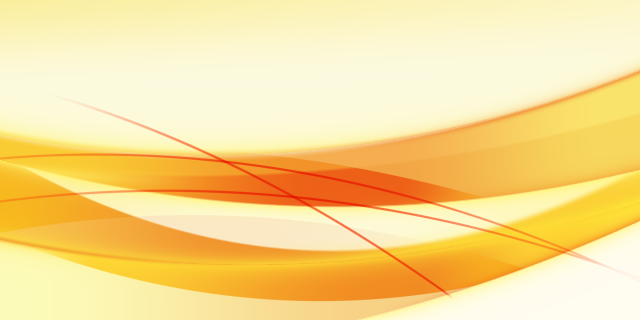
A WebGL 2 fragment shader for this background:

```glsl
#version 300 es
// Warm backdrop of sweeping translucent ribbons with thin red arcs.
precision highp float;
uniform vec2 u_resolution;
out vec4 fragColor;

const vec3 CREAM = vec3(0.99, 0.98, 0.87);
const vec3 LEMON = vec3(1.0, 0.96, 0.45);
const vec3 GOLD = vec3(0.98, 0.80, 0.20);
const vec3 ORANGE = vec3(0.95, 0.60, 0.17);
const vec3 EMBER = vec3(0.93, 0.37, 0.09);

// Signed height above a parabola with its turning point at (center, base).
float above(vec2 p, float center, float base, float bend) {
    float x = p.x - center;
    return p.y - base - bend * x * x;
}

// Soft coverage of the side where d is positive.
float cover(float d, float blur) {
    float w = max(blur, 0.75 / u_resolution.y);
    return smoothstep(-w, w, d);
}

float glow(float d, float width) {
    return exp(-d * d / (width * width));
}

// One-sided glow that fades away where d is positive.
float fade(float d, float width) {
    return d > 0.0 ? exp(-d / width) : 0.0;
}

// Thin arc that tints whatever lies beneath it.
vec3 tintArc(vec3 color, float d, float width, float strength) {
    float line = 1.0 - cover(abs(d) - width, 0.002);
    return color * mix(vec3(1.0), vec3(0.98, 0.40, 0.25), line * strength);
}

void main() {
    vec2 p = gl_FragCoord.xy / u_resolution;
    float u = p.x;
    float right = smoothstep(0.4, 0.85, u);

    // Ribbon boundaries
    float bandTop = above(p, 0.33, 0.515, 0.59);
    float bandFold = above(p, 0.30, 0.45, 0.40);
    float ribbonTop = above(p, 0.53, 0.354, 0.52);
    float ribbonLow = above(p, 0.39, 0.173, 0.53);
    float swoop = above(p, 0.52, 0.216, 1.12);
    float upperDome = above(p, 0.20, 0.54, -0.51);
    float lowerDome = above(p, 0.30, 0.328, -0.62);
    float crescent = above(p, 0.50, 0.059, 0.82);
    float x = u - 0.56;
    float corner = p.y - 0.5 * x - 0.46 * x * x;

    // Pale sky
    vec3 topTint = mix(vec3(0.98, 0.93, 0.60), vec3(0.99, 0.96, 0.77), u);
    vec3 color = mix(CREAM, topTint, smoothstep(0.72 + 0.08 * u, 1.05, p.y));
    color = mix(color, LEMON, 0.75 * fade(bandTop, 0.035) * (1.0 - 0.75 * right));
    color = mix(color, ORANGE, 0.45 * fade(bandTop, 0.012) * right);

    // Upper band, amber in the middle and yellow at both ends
    vec3 band = mix(GOLD, vec3(0.96, 0.68, 0.31), smoothstep(0.1, 0.5, u));
    band = mix(band, vec3(0.98, 0.89, 0.42), smoothstep(0.6, 0.95, u));
    float heat = smoothstep(0.08, 0.50, u) * (1.0 - smoothstep(0.62, 0.82, u));
    float folded = 1.0 - cover(bandFold, 0.006);
    vec3 inner = mix(GOLD, mix(ORANGE, EMBER, folded * 0.85 + 0.12), heat);
    inner = mix(inner, LEMON, 0.55 * glow(bandFold + 0.012, 0.02) * (1.0 - smoothstep(0.0, 0.35, u)));
    band = mix(band * mix(vec3(1.0), vec3(0.99, 0.95, 0.87), folded), inner, 1.0 - cover(upperDome, 0.001));
    band = mix(band, EMBER, 0.55 * glow(bandTop, 0.012) * right);
    band = mix(band, ORANGE, 0.65 * fade(ribbonTop, 0.018) * right);
    color = mix(color, band, 1.0 - cover(bandTop, mix(0.022, 0.005, right)));

    // Pale ribbon with golden rim
    vec3 ribbon = mix(CREAM, vec3(1.0, 0.97, 0.72), smoothstep(0.55, 1.0, u));
    ribbon = mix(ribbon, vec3(0.99, 0.92, 0.55), 0.7 * (1.0 - smoothstep(0.0, 0.4, u)));
    float underLow = 1.0 - cover(lowerDome, 0.001);
    ribbon = mix(ribbon, vec3(0.98, 0.89, 0.76), 0.75 * underLow * (1.0 - right));
    vec3 leftFill = mix(vec3(0.97, 0.72, 0.12), ORANGE, smoothstep(0.0, 0.25, u));
    leftFill = mix(leftFill, mix(vec3(0.97, 0.76, 0.30), vec3(0.94, 0.56, 0.17), smoothstep(0.0, 0.4, u)), underLow);
    leftFill = mix(leftFill, GOLD, smoothstep(0.45, 0.75, u));
    ribbon = mix(leftFill, ribbon, cover(swoop, mix(0.004, 0.015, right)));
    ribbon = mix(ribbon, LEMON, 0.85 * fade(-ribbonTop, 0.022));
    ribbon = mix(ribbon, vec3(1.0, 0.92, 0.22), 0.8 * fade(ribbonLow, 0.022));
    color = mix(color, ribbon, 1.0 - cover(ribbonTop, 0.004));

    // Lower floor and orange crescent
    vec3 ground = mix(vec3(0.99, 0.98, 0.72), vec3(0.97, 0.82, 0.52), smoothstep(0.05, 0.62, u));
    float warmth = smoothstep(0.15, 0.60, u) * (1.0 - smoothstep(0.66, 0.85, u));
    vec3 lower = mix(vec3(0.99, 0.82, 0.20), vec3(0.95, 0.60, 0.15), warmth);
    lower = mix(lower, EMBER, 0.22 * warmth * smoothstep(0.0, 0.09, -ribbonLow));
    lower = mix(lower, vec3(0.97, 0.66, 0.08), 0.7 * underLow * smoothstep(0.65, 0.82, u));
    lower = mix(lower, vec3(1.0, 0.93, 0.25), 0.6 * smoothstep(0.87, 1.0, u));
    ground = mix(ground, lower, cover(crescent, 0.002) * smoothstep(0.0, 0.16, u));
    ground = mix(ground, vec3(1.0, 0.89, 0.20), 0.85 * fade(-ribbonLow, 0.018));
    color = mix(color, ground, 1.0 - cover(ribbonLow, mix(0.004, 0.02, right)));
    color = mix(color, ORANGE, 0.75 * glow(ribbonLow, 0.007) * (1.0 - smoothstep(0.1, 0.5, u)));

    // Bright lower-right corner with a glowing rim
    color = mix(color, EMBER, 0.6 * fade(corner, 0.014) * smoothstep(0.56, 0.85, u));
    vec3 cornerFill = mix(vec3(1.0, 0.99, 0.94), LEMON, 0.7 * fade(-corner, 0.025));
    color = mix(color, cornerFill, 1.0 - cover(corner, 0.004));

    // Red arcs, strongest near the middle
    float fadeEnds = 0.25 + 0.75 * glow(u - 0.48, 0.34);
    fadeEnds *= 1.0 - 0.85 * smoothstep(0.89, 0.96, u);
    color = tintArc(color, above(p, 0.15, 0.517, -0.55), 0.0035, fadeEnds);
    color = tintArc(color, above(p, 0.26, 0.404, -0.50), 0.0035, fadeEnds);
    float s = u - 0.3125;
    float diagonal = (p.y - 0.531 + 0.9 * s + 0.68 * s * s) * 0.85;
    float span = smoothstep(0.05, 0.38, u) * (1.0 - smoothstep(0.69, 0.71, u));
    color = tintArc(color, diagonal, 0.0035, span * 0.9);

    fragColor = vec4(clamp(color, 0.0, 1.0), 1.0);
}
```
